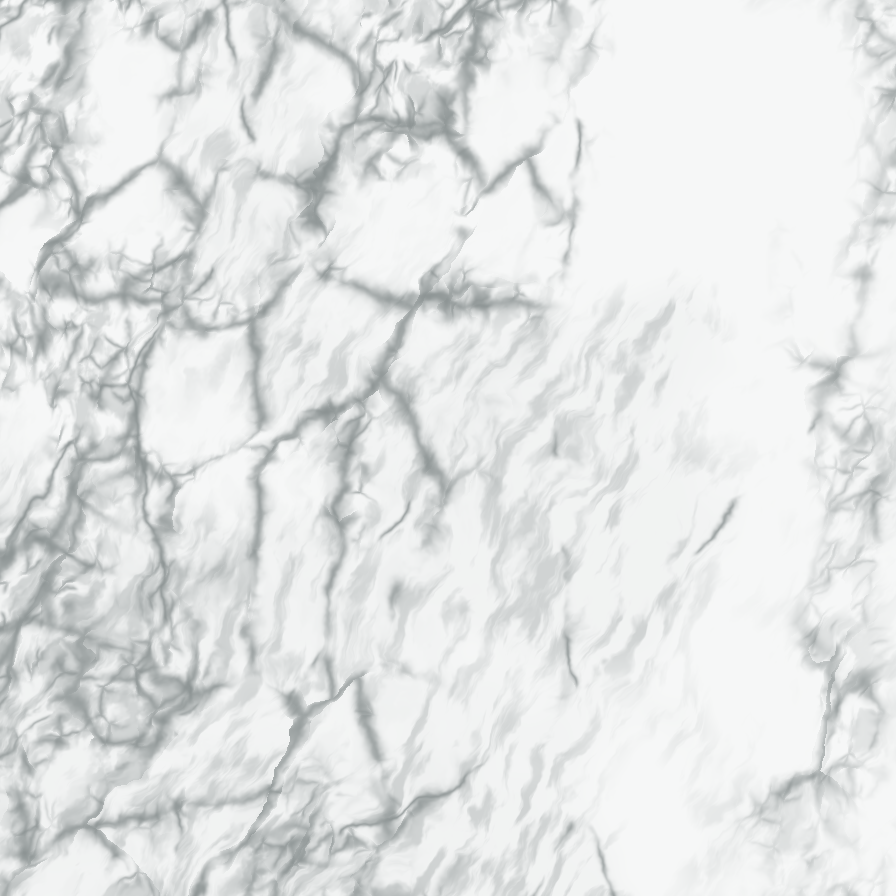
This texture is drawn by a WebGL 1 fragment shader. Its source:

```glsl
precision highp float;
// White marble with a net of grey veins, dense on the left and sparse on the right.
// Borders of warped, leaning Voronoi cells at four scales form the thin veins;
// fractal noise breaks them up, gathers them in clusters and adds fine mottling.

#define WHITE vec3(0.966, 0.970, 0.969)
#define GREY vec3(0.525, 0.555, 0.555)
#define LEAN 0.30
#define WARP 0.10
#define FRAY 0.022
#define BLOCK_SCALE vec2(8.5, 5.6)
#define CHIP_SCALE vec2(19.0, 13.0)
#define SHARD_SCALE vec2(42.0, 30.0)
#define CRACK_SCALE vec2(3.1, 1.7)
#define VEIN_WIDTH 0.0052
#define HAZE 0.30

uniform vec2 u_resolution;

vec2 hash2(vec2 p) {
  vec3 h = fract(p.xyx * vec3(0.1031, 0.1030, 0.0973));
  h += dot(h, h.yzx + 33.33);
  return fract((h.xx + h.yz) * h.zy);
}

float noise(vec2 p) {
  vec2 cell = floor(p);
  vec2 f = fract(p);
  f = f * f * (3.0 - 2.0 * f);
  float low = mix(hash2(cell).x, hash2(cell + vec2(1.0, 0.0)).x, f.x);
  float high = mix(hash2(cell + vec2(0.0, 1.0)).x, hash2(cell + 1.0).x, f.x);
  return mix(low, high, f.y);
}

float fbm(vec2 p) {
  float sum = 0.0;
  float gain = 0.533;
  for (int i = 0; i < 4; i++) {
    sum += gain * noise(p);
    p = mat2(1.6, 1.2, -1.2, 1.6) * p + 19.7;
    gain *= 0.5;
  }
  return sum;
}

// Distance to the line between the two nearest seeds, in canvas units
float border(vec2 p, vec2 scale) {
  p *= scale;
  vec2 cell = floor(p);
  vec2 f = fract(p);
  vec2 nearest = vec2(8.0);
  vec2 second = vec2(8.0);
  for (int y = -1; y <= 1; y++) {
    for (int x = -1; x <= 1; x++) {
      vec2 o = vec2(float(x), float(y));
      vec2 r = o + hash2(cell + o) - f;
      if (dot(r, r) < dot(nearest, nearest)) {
        second = nearest;
        nearest = r;
      } else if (dot(r, r) < dot(second, second)) {
        second = r;
      }
    }
  }
  vec2 across = second - nearest;
  float gap = dot(second, second) - dot(nearest, nearest);
  return 0.5 * gap / max(length(across * scale), 0.001);
}

// Dark core with steep flanks
float vein(float gap, float width) {
  return exp(-pow(gap / width, 1.7));
}

void main() {
  vec2 p = gl_FragCoord.xy / u_resolution;

  // Lean and warp the stone, coarsely and then finely
  vec2 bend = vec2(fbm(p * 4.0 + 3.0), fbm(p * 4.0 + 41.0)) - 0.5;
  vec2 fray = vec2(fbm(p * 30.0 + 7.0), fbm(p * 30.0 + 61.0)) - 0.5;
  vec2 q = p + WARP * bend + FRAY * fray + 4.0;
  q.x -= LEAN * q.y;

  // Where veins gather: a broad left field and a thin band at the right
  float drift = fbm(p * 3.5 + 11.0) - 0.5;
  float left = 1.0 - smoothstep(0.50, 0.62, p.x - 0.14 * (p.y - 0.5) + 0.3 * drift);
  float offset = (p.x - 0.93 - 0.45 * drift) / 0.06;
  float band = 0.7 * exp(-offset * offset);
  float field = max(left, band);

  // Large blocks, with veins of uneven strength and width
  float gap = border(q, BLOCK_SCALE);
  float strength = smoothstep(0.3, 0.6, fbm(p * 14.0 + 23.0));
  float blocks = 0.72 * field * strength * vein(gap, VEIN_WIDTH * (0.4 + strength));

  // Chips and shards clustered along the block borders
  float near = 0.2 * vein(gap, 0.018);
  float cluster = smoothstep(0.40, 0.62, fbm(q * vec2(7.0, 4.5) + 57.0) + near);
  float chipStrength = smoothstep(0.2, 0.65, noise(p * 34.0 + 5.0));
  float chipGap = border(q + 9.0, CHIP_SCALE);
  float chips = 0.68 * chipStrength * vein(chipGap, 0.0045 * (0.4 + chipStrength));
  float shardStrength = smoothstep(0.3, 0.75, noise(p * 52.0 + 15.0));
  float shards = 0.6 * shardStrength * vein(border(q, SHARD_SCALE), 0.0030);
  chips *= field * cluster;
  shards *= field * cluster;

  // Long thin cracks across the whole slab
  float broken = smoothstep(0.46, 0.60, fbm(p * 12.0 + 71.0));
  float cracks = 0.75 * broken * vein(border(q + 2.0, CRACK_SCALE), 0.0034);

  // Fine mottling in the clusters and faint slanted wisps elsewhere
  float cloud = smoothstep(0.42, 0.68, fbm(q * vec2(55.0, 38.0) + 83.0));
  float haze = HAZE * field * cloud * (0.10 + 0.90 * cluster);
  float wisp = smoothstep(0.45, 0.75, fbm(vec2(q.x - 0.2 * q.y, q.y) * vec2(60.0, 24.0)));
  float patches = smoothstep(0.44, 0.70, fbm(p * 3.5 + 97.0));
  float wisps = patches * (0.30 * wisp + 0.06);

  // Layer the shades
  float clear = (1.0 - blocks) * (1.0 - chips) * (1.0 - shards);
  clear *= (1.0 - cracks) * (1.0 - haze) * (1.0 - wisps);
  float shade = max(0.0, 0.985 - clear);
  gl_FragColor = vec4(mix(WHITE, GREY, shade), 1.0);
}
```
